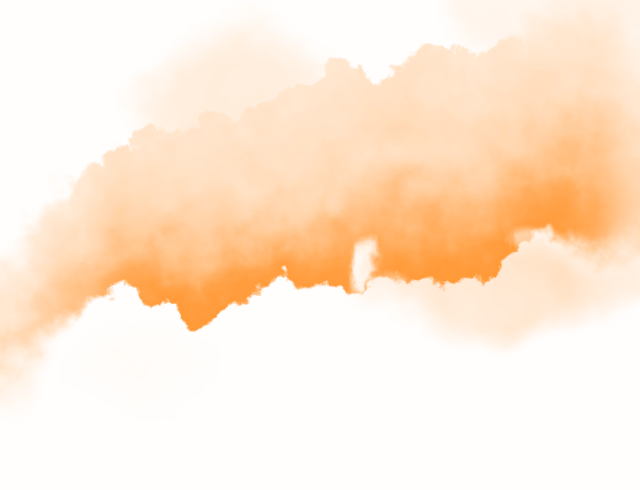
Write a Shadertoy shader that draws this background.

```glsl
const vec3 PAPER = vec3(1.0, 0.996, 0.992);
const vec3 ORANGE = vec3(1.0, 0.605, 0.225);

// Evenly spaced profile heights from the left edge to the right
const float LOWER[17] = float[17](0.25, 0.33, 0.39, 0.41, 0.385, 0.342, 0.40, 0.44,
    0.41, 0.40, 0.415, 0.405, 0.435, 0.505, 0.53, 0.507, 0.515);
const float UPPER[17] = float[17](0.47, 0.605, 0.648, 0.723, 0.735, 0.745, 0.779, 0.81,
    0.85, 0.867, 0.884, 0.898, 0.864, 0.957, 1.03, 1.1, 1.1);
const float WARMTH[17] = float[17](0.30, 0.38, 0.48, 0.72, 0.95, 1.0, 0.96, 0.92,
    0.95, 0.92, 0.97, 1.0, 1.0, 0.95, 0.95, 0.8, 0.45);

float hash(vec2 p) {
    return fract(sin(dot(p, vec2(127.1, 311.7))) * 43758.5453);
}

float noise(vec2 p) {
    vec2 i = floor(p), f = fract(p);
    f = f * f * (3.0 - 2.0 * f);
    return mix(mix(hash(i), hash(i + vec2(1, 0)), f.x),
               mix(hash(i + vec2(0, 1)), hash(i + vec2(1, 1)), f.x), f.y);
}

float fbm(vec2 p) {
    float sum = 0.0, weight = 0.5;
    for (int i = 0; i < 6; i++) {
        sum += weight * noise(p);
        p = mat2(1.6, 1.2, -1.2, 1.6) * p + 7.3;
        weight *= 0.5;
    }
    return sum;
}

// Rounded lobes parted by narrow creases
float billow(vec2 p) {
    float sum = 0.0, weight = 0.55;
    for (int i = 0; i < 4; i++) {
        sum += weight * abs(2.0 * noise(p) - 1.0);
        p = mat2(1.6, 1.2, -1.2, 1.6) * p + 3.7;
        weight *= 0.5;
    }
    return sum;
}

float curveAt(float heights[17], float x) {
    float s = clamp(x, 0.0, 0.9999) * 16.0;
    int i = int(s);
    return mix(heights[i], heights[i + 1], fract(s));
}

// Soft elliptical patch, one at its centre and zero at its rim
float puff(vec2 p, vec2 centre, vec2 radius) {
    return 1.0 - smoothstep(0.35, 1.0, length((p - centre) / radius));
}

void mainImage(out vec4 fragColor, in vec2 fragCoord) {
    vec2 uv = fragCoord / iResolution.xy;
    vec2 q = fragCoord / iResolution.y;

    // Turbulent displacement, broad and fine
    vec2 broad = vec2(fbm(q * 5.0), fbm(q * 5.0 + 31.0)) - 0.5;
    vec2 fine = vec2(fbm(q * 26.0 + 9.0), fbm(q * 26.0 + 57.0)) - 0.5;
    vec2 p = uv + 0.035 * broad + vec2(0.035, 0.085) * fine;
    float lobes = billow(q * 9.0 + broad) - 0.4;

    // Cloud body between its lower and upper outlines
    float low = curveAt(LOWER, p.x);
    float high = curveAt(UPPER, p.x) + 0.09 * lobes;
    float t = clamp((p.y - low) / (high - low), 0.0, 1.0);
    float leftFade = 1.0 - smoothstep(0.03, 0.18, uv.x);
    float rightFade = smoothstep(0.82, 0.96, uv.x);
    float lowSoft = 0.006 + 0.05 * leftFade + 0.06 * rightFade;
    float highSoft = 0.01 + 0.06 * leftFade + 0.12 * smoothstep(0.76, 0.9, uv.x);
    float body = smoothstep(-lowSoft, lowSoft, p.y - low)
               * smoothstep(-0.3 * highSoft, highSoft, high - p.y);

    // Dense underside, pale crown and rolling shade
    float warmth = curveAt(WARMTH, uv.x + 0.05 * broad.x);
    float crown = mix(0.47, 0.23, t) * (1.0 - 0.4 * leftFade);
    crown *= 1.0 - 0.5 * smoothstep(0.75, 1.0, uv.x) * smoothstep(0.5, 0.95, t);
    float depth = max(t + 0.35 * broad.y * smoothstep(0.0, 0.3, t), 0.0);
    float density = crown + 0.55 * warmth * exp(-depth * depth * 9.5);
    float shade = fbm(q * vec2(7.0, 5.0) + 2.0 * broad + 13.0) - 0.5;
    float folds = billow(q * vec2(6.0, 4.5) + 1.5 * broad + 5.0) - 0.4;
    density *= 1.0 + (0.6 * shade - 0.3 * folds) * smoothstep(0.0, 0.45, t);
    density *= 1.0 - 0.35 * smoothstep(0.92, 1.0, uv.x);

    // Streaked opening and frayed wisps in the underside
    float streaks = fbm(vec2(q.x * 45.0, q.y * 18.0));
    float opening = puff(p, vec2(0.57, 0.45), vec2(0.04, 0.07));
    opening += 0.6 * puff(uv, vec2(0.61, 0.405), vec2(0.045, 0.05));
    opening += 0.6 * puff(uv, vec2(0.83, 0.51), vec2(0.06, 0.035));
    body *= 1.0 - min(opening, 1.0) * smoothstep(0.3, 0.58, streaks);
    body *= 1.0 - 0.75 * leftFade * smoothstep(0.42, 0.62, fbm(q * 9.0 + 3.0));

    // Thin veils behind the cloud
    vec2 veilPoint = uv + 0.16 * broad + 0.02 * fine;
    float veil = 0.16 * puff(veilPoint, vec2(0.36, 0.81), vec2(0.16, 0.18));
    veil += 0.09 * puff(veilPoint, vec2(0.82, 1.0), vec2(0.16, 0.18));
    veil += 0.23 * puff(veilPoint, vec2(0.77, 0.43), vec2(0.27, 0.145))
          * smoothstep(0.54, 0.59, veilPoint.x);
    veil += 0.09 * puff(veilPoint, vec2(0.98, 0.52), vec2(0.22, 0.15));
    veil += 0.02 * puff(veilPoint, vec2(0.22, 0.26), vec2(0.17, 0.16));
    veil += 0.15 * puff(veilPoint, vec2(0.0, 0.32), vec2(0.08, 0.2));
    veil *= 1.0 + 0.7 * shade;

    float amount = clamp(mix(veil, max(density, veil), body), 0.0, 1.0);
    fragColor = vec4(mix(PAPER, ORANGE, amount), 1.0);
}
```
